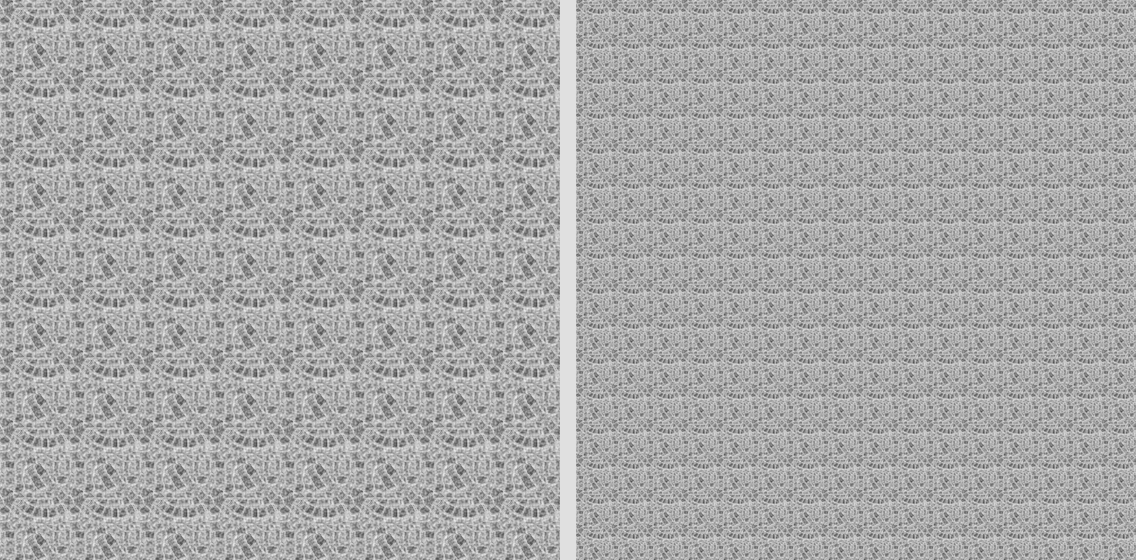
Left: one tile. Right: repeated 2 by 2.
Write a Shadertoy shader that draws this texture.

```glsl
// Grey stone wall: one square tile of rubble, arched, tilted and stacked bricks, repeated.
// Rubble is a wrapped Voronoi pattern; each brick group cuts its own region out of it.
// Wrapped gradient noise bends the joints and roughens the surface.
#define REPEATS 8.0
#define JOINT 0.014
#define WOBBLE 0.022
#define RUBBLE_GRID vec2(6.0, 9.0)
#define MORTAR_TONE 0.765
#define TONE_SPREAD 0.20
#define GRAIN 0.30
#define RELIEF 0.16
#define LIGHT_OFFSET vec2(-0.010, 0.014)

struct Stone { float edge; float tone; };  // distance to the joint line, grey value

vec2 hash2(vec2 cell) {
    uvec2 k = uvec2(ivec2(cell) + 4096);
    uint n = k.x * 1597334677u ^ k.y * 3812015801u;
    n = (n ^ (n >> 15)) * 2246822519u;
    n = (n ^ (n >> 13)) * 3266489917u;
    n ^= n >> 16;
    return vec2(n & 65535u, n >> 16) / 65535.0;
}

// Gradient noise that wraps once per tile
float slope(vec2 cell, vec2 offset, float period) {
    float angle = 6.2832 * hash2(mod(cell, period) + period).x;
    return dot(vec2(cos(angle), sin(angle)), offset);
}

float gradientNoise(vec2 p, float period) {
    p *= period;
    vec2 i = floor(p), f = p - i, e = vec2(1, 0);
    vec2 u = f * f * f * (f * (f * 6.0 - 15.0) + 10.0);
    return mix(mix(slope(i, f, period), slope(i + e.xy, f - e.xy, period), u.x),
               mix(slope(i + e.yx, f - e.yx, period), slope(i + 1.0, f - 1.0, period), u.x), u.y);
}

vec2 wrapAround(vec2 p, vec2 center) { return fract(p - center + 0.5) - 0.5; }

float boxDistance(vec2 p, vec2 extent) {
    vec2 d = abs(p) - extent;
    return max(d.x, d.y);
}

float vary(float tone, vec2 id) { return tone + TONE_SPREAD * (hash2(id).x - 0.5); }

// Irregular stones: distance to the border between the two nearest points
Stone rubble(vec2 p) {
    vec2 home = floor(p * RUBBLE_GRID), near1 = vec2(9), near2 = vec2(9), id = home;
    for (int y = -2; y <= 2; y++)
    for (int x = -2; x <= 2; x++) {
        vec2 cell = home + vec2(x, y), key = mod(cell, RUBBLE_GRID);
        vec2 d = (cell + 0.12 + 0.76 * hash2(key)) / RUBBLE_GRID - p;
        if (dot(d, d) < dot(near1, near1)) { near2 = near1; near1 = d; id = key; }
        else if (dot(d, d) < dot(near2, near2)) near2 = d;
    }
    float edge = 0.5 * (dot(near2, near2) - dot(near1, near1)) / max(length(near2 - near1), 0.001);
    return Stone(edge, vary(0.60, id + 70.0));
}

// Brick rows with uneven lengths, cut into the stones below where region < 0
Stone addBricks(Stone below, float region, vec2 p, vec2 size, float stagger, float tone, float seed) {
    if (region > 0.0) return Stone(min(below.edge, region), below.tone);
    vec2 q = p / size;
    float row = floor(q.y);
    q.x += stagger * hash2(vec2(row, seed)).y;
    float i = floor(q.x + 0.5);
    float joint = i + 0.3 * stagger * (hash2(vec2(i, row + seed)).y - 0.5);
    float side = q.x < joint ? -1.0 : 1.0, next = i + side;
    float nextJoint = next + 0.3 * stagger * (hash2(vec2(next, row + seed)).y - 0.5);
    float along = min(abs(q.x - joint), abs(nextJoint - q.x)) * size.x;
    float across = (0.5 - abs(q.y - row - 0.5)) * size.y;
    vec2 id = vec2(min(i, next), row + seed);
    return Stone(min(min(along, across), -region), vary(tone, id));
}

Stone wall(vec2 p) {
    Stone s = rubble(p);
    // Level courses, upright bricks and a straight stack
    vec2 r = wrapAround(p, vec2(0.55, 0.89)), extent = vec2(0.20, 0.09);
    s = addBricks(s, boxDistance(r, extent), r + extent, vec2(0.16, 0.09), 1.0, 0.54, 11.0);
    r = wrapAround(p, vec2(0.88, 0.36)).yx; extent = vec2(0.15, 0.12);
    s = addBricks(s, boxDistance(r, extent), r + extent, vec2(0.16, 0.08), 1.0, 0.60, 23.0);
    r = wrapAround(p, vec2(0.14, 0.25)); extent = vec2(0.075, 0.18);
    s = addBricks(s, boxDistance(r, extent), r + extent, vec2(0.15, 0.12), 0.0, 0.49, 37.0);
    // Tilted long bricks
    r = mat2(0.53, 0.85, -0.85, 0.53) * wrapAround(p, vec2(0.56, 0.20));
    extent = vec2(0.17, 0.13);
    s = addBricks(s, boxDistance(r, extent), r + extent, vec2(0.25, 0.13), 1.0, 0.54, 41.0);
    // Hanging arch: a row of radial bricks above a row of long ones
    r = wrapAround(p, vec2(0.65, 0.68)) - vec2(0.0, 0.57);
    vec2 arc = vec2(atan(r.x, -r.y) * 0.57 + 0.06, length(r) - 0.57);
    vec2 outer = arc - vec2(0.0, 0.125);
    s = addBricks(s, boxDistance(outer, vec2(0.34, 0.045)), outer + 0.045, vec2(0.19, 0.09), 1.0, 0.62, 53.0);
    return addBricks(s, boxDistance(arc, vec2(0.36, 0.08)), arc + 0.08, vec2(0.11, 0.16), 1.0, 0.48, 67.0);
}

void mainImage(out vec4 fragColor, in vec2 fragCoord) {
    vec2 p = fract(fragCoord / iResolution.xy * REPEATS);
    float blur = max(0.5 * REPEATS / iResolution.y, 0.003);
    vec2 bent = p + WOBBLE * vec2(gradientNoise(p, 9.0), gradientNoise(p + 0.37, 9.0));
    Stone s = wall(bent), lit = wall(bent + LIGHT_OFFSET);

    // Stone faces, pale mortar and slanted light on the edges
    float face = smoothstep(JOINT - blur, JOINT + blur, s.edge);
    float relief = smoothstep(0.0, 0.03, s.edge) - smoothstep(0.0, 0.03, lit.edge);
    float grain = gradientNoise(p, 31.0) + 0.6 * gradientNoise(p, 13.0);
    float tone = mix(MORTAR_TONE, s.tone, face) + RELIEF * relief;
    tone += GRAIN * grain * mix(0.6, 1.0, face);
    fragColor = vec4(vec3(clamp(tone, 0.22, 0.92)), 1.0);
}
```
